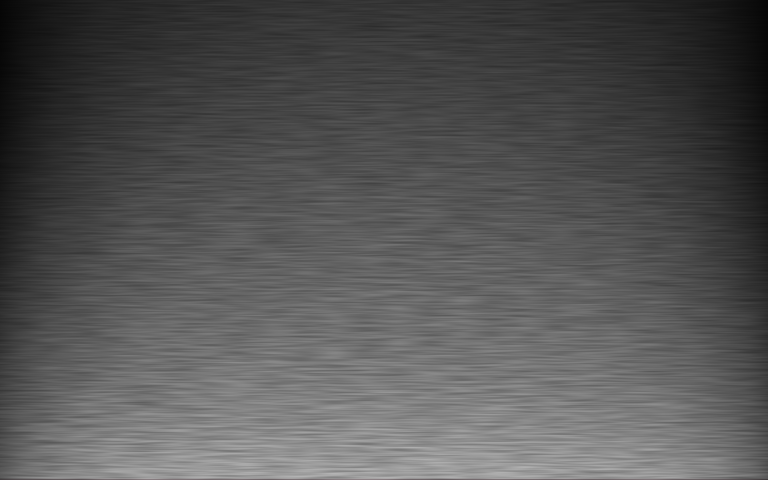
Reproduce this texture procedurally as a WebGL 1 fragment shader.

```glsl
precision highp float;
// Brushed dark metal: a grey sheet that brightens toward the bottom, with
// shadowed sides that deepen upward. The grain is several octaves of gradient
// noise, stretched into dense, fine horizontal streaks of mixed length.
uniform vec2 u_resolution;

const int GRAIN_OCTAVES = 4;

// Pseudo-random unit gradient for a lattice cell.
vec2 cellGradient(vec2 cell) {
    float angle = 6.28318 * fract(sin(dot(cell, vec2(127.1, 311.7))) * 43758.5);
    return vec2(cos(angle), sin(angle));
}

float gradientNoise(vec2 p) {
    vec2 cell = floor(p);
    vec2 f = fract(p);
    vec2 w = f * f * f * (f * (f * 6.0 - 15.0) + 10.0);
    float a = dot(cellGradient(cell), f);
    float b = dot(cellGradient(cell + vec2(1.0, 0.0)), f - vec2(1.0, 0.0));
    float c = dot(cellGradient(cell + vec2(0.0, 1.0)), f - vec2(0.0, 1.0));
    float d = dot(cellGradient(cell + vec2(1.0, 1.0)), f - vec2(1.0, 1.0));
    return mix(mix(a, b, w.x), mix(c, d, w.x), w.y);
}

// Fine streaks; octaves finer than the pixel grid fade away.
float brushedGrain(vec2 p, float rows) {
    vec2 frequency = vec2(4.5, 137.0);
    float weight = 0.075;
    float grain = 0.0;
    for (int i = 0; i < GRAIN_OCTAVES; i++) {
        float visible = 1.0 - smoothstep(0.95, 1.5, frequency.y / rows);
        vec2 offset = vec2(17.3, 5.7) * float(i);
        grain += weight * visible * gradientNoise(p * frequency + offset);
        frequency *= vec2(1.5, 1.28);
        weight *= 1.22;
    }
    return grain;
}

// Vertical sheen: gentle through the middle, steeper near the bottom.
float sheen(float height) {
    float depth = 1.0 - height;
    return 0.215 + 0.32 * depth + 0.10 * pow(depth, 7.0);
}

// Shadow along both sides, wider and darker toward the top.
float sideShade(vec2 uv) {
    float inset = min(uv.x, 1.0 - uv.x);
    float strength = mix(0.45, 0.90, smoothstep(0.0, 1.0, uv.y));
    float width = mix(0.08, 0.16, uv.y);
    return 1.0 - strength * exp(-inset / width);
}

void main() {
    vec2 uv = gl_FragCoord.xy / u_resolution;
    vec2 p = gl_FragCoord.xy / u_resolution.y;

    float light = sheen(uv.y) * sideShade(uv);
    light *= 1.0 + 1.3 * brushedGrain(p, u_resolution.y);

    // Thin dim lip along the bottom edge.
    float lip = 1.0 - smoothstep(0.001, 0.004, uv.y);
    vec3 color = vec3(light) * mix(vec3(1.0), vec3(0.74, 0.68, 0.70), lip);

    gl_FragColor = vec4(clamp(color, 0.0, 1.0), 1.0);
}
```
